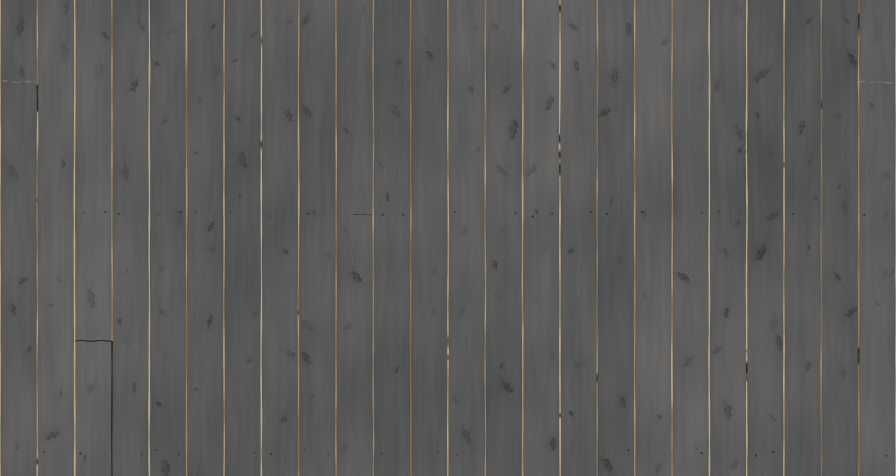
A WebGL 1 fragment shader for this texture:

```glsl
precision highp float;
// Painted grey timber wall: 24 upright planks divided by thin tan gaps.
// Each plank gets its own tone, stretched gradient-noise grain, scattered
// tilted knots and two rows of nails; gaps vary from pale to brown to black.
uniform vec2 u_resolution;

const float PLANKS = 24.0;
const float HEIGHT = 12.75;        // wall height in plank widths
const float GAP_HALF = 0.021;      // half gap width in plank widths
const float GAP_WANDER = 0.018;
const float KNOT_CELL = 1.275;     // one possible knot per cell of this height
const float KNOT_CHANCE = 0.66;
const float NAIL_RADIUS = 0.034;
const float NAIL_ROW_LOW = 0.62;
const float NAIL_ROW_MID = 7.02;
const float PLANK_CONTRAST = 0.036;
const float BROAD_CONTRAST = 0.042;
const vec3 PAINT = vec3(0.357, 0.356, 0.354);
const vec3 GAP_PALE = vec3(0.73, 0.65, 0.53);
const vec3 GAP_BROWN = vec3(0.51, 0.41, 0.29);
const vec3 GAP_DARK = vec3(0.12, 0.115, 0.11);
const vec3 SCUFF = vec3(0.47, 0.46, 0.45);
// Board ends: plank index, height
const vec2 END_OPEN = vec2(2.0, 3.62);
const vec2 END_TIGHT = vec2(9.0, 7.0);
const float END_SCUFFED = 10.55;   // shared by the first and last plank

float hash(vec2 p) {
  return fract(sin(dot(p, vec2(127.1, 311.7))) * 43758.547);
}

vec2 gradient(vec2 cell) {
  float a = 6.28318 * hash(cell);
  return vec2(cos(a), sin(a));
}

// Gradient noise, roughly -0.7 to 0.7
float noise(vec2 p) {
  vec2 i = floor(p), f = fract(p);
  vec2 u = f * f * f * (f * (f * 6.0 - 15.0) + 10.0);
  vec2 e = vec2(1.0, 0.0);
  return mix(mix(dot(gradient(i), f), dot(gradient(i + e), f - e), u.x),
             mix(dot(gradient(i + e.yx), f - e.yx),
                 dot(gradient(i + 1.0), f - 1.0), u.x), u.y);
}

// Soft-edged band of given half width around zero
float band(float d, float halfWidth, float px) {
  return smoothstep(-0.5 * px, 0.5 * px, halfWidth - abs(d));
}

// x: knot darkness, y: sideways bend of the grain
vec2 knots(vec2 local, float plank) {
  vec2 sum = vec2(0.0);
  float row = floor(local.y / KNOT_CELL);
  for (int k = -1; k <= 1; k++) {
    vec2 id = vec2(plank + 3.0, row + float(k));
    float size = hash(id + 31.7);
    vec2 centre = vec2(mix(0.16, 0.84, hash(id + 5.3)),
                       (id.y + mix(0.1, 0.9, hash(id + 9.1))) * KNOT_CELL);
    vec2 d = local - centre;
    float tilt = (hash(id + 17.9) - 0.5) * 2.2;
    float c = cos(tilt), s = sin(tilt);
    vec2 e = vec2(c * d.x + s * d.y, c * d.y - s * d.x);
    e /= mix(vec2(0.04, 0.06), vec2(0.11, 0.20), size * size);
    float r = length(e) * (1.0 + 0.6 * noise(local * 9.0 + id));
    float shown = step(hash(id + 2.4), KNOT_CHANCE);
    float depth = mix(0.25, 1.0, hash(id + 23.0));
    float rim = exp(-9.0 * (r - 1.0) * (r - 1.0)) * smoothstep(-0.9, 1.0, e.x);
    float core = 1.0 - smoothstep(0.1, 0.85, r);
    float halo = exp(-0.3 * r * r);
    sum.x += shown * depth * (0.10 * rim + 0.08 * core + 0.025 * halo);
    sum.y += shown * sign(d.x) * 0.12 * exp(-0.35 * r * r);
  }
  return sum;
}

float nail(vec2 local, float plank, float side, float rowY, float px) {
  vec2 id = vec2(plank + side * 40.0, rowY);
  vec2 centre = vec2(0.5 + side * mix(0.22, 0.36, hash(id)),
                     rowY + 0.16 * (hash(id + 8.0) - 0.5));
  float disc = 1.0 - smoothstep(NAIL_RADIUS - 0.5 * px, NAIL_RADIUS + 0.5 * px, length(local - centre));
  return disc * smoothstep(0.3, 1.0, hash(id + 3.0));
}

void main() {
  vec2 p = gl_FragCoord.xy / u_resolution * vec2(PLANKS, HEIGHT);
  float px = PLANKS / u_resolution.x;
  float plank = floor(p.x);
  vec2 local = vec2(fract(p.x), p.y);

  // Paint, plank tone and grain
  vec2 knot = knots(local, plank);
  vec2 shift = vec2(plank * 13.7, plank * 7.3);
  float x = local.x + knot.y + 0.08 * noise(p * 0.6 + shift);
  float grain = 0.020 * noise(vec2(x * 6.0, p.y * 0.4) + shift)
              + 0.014 * noise(vec2(x * 20.0, p.y * 0.8) + shift)
              + 0.008 * noise(p * vec2(15.0, 8.0));
  float broad = noise(p * vec2(0.17, 0.21) + 50.0)
              + 0.7 * noise(vec2(local.x * 1.4, p.y * 0.35) + shift)
              + 0.4 * noise(p * vec2(1.1, 0.8) + 30.0);
  float tone = BROAD_CONTRAST * broad + PLANK_CONTRAST * (hash(vec2(plank, 4.0)) - 0.5);
  vec3 color = PAINT + grain + tone - knot.x;
  color += vec3(0.15, 0.0, -0.12) * tone;

  // Rare pale scratches
  float scratch = band(noise(p * vec2(1.8, 0.7) + 80.0), 0.006, 0.015);
  color += 0.03 * scratch * smoothstep(0.25, 0.5, noise(p * 0.8 + 20.0));

  // Nails
  float nails = 0.0;
  for (int k = 0; k < 2; k++) {
    float side = float(k) * 2.0 - 1.0;
    nails += nail(local, plank, side, NAIL_ROW_LOW, px) + nail(local, plank, side, NAIL_ROW_MID, px);
  }
  color = mix(color, vec3(0.17), 0.7 * min(nails, 1.0));

  // Board ends: one open, one half-closed, one scuffed pale
  float ragged = 0.03 * noise(p * vec2(5.0, 1.0));
  float open = band(p.y - END_OPEN.y + ragged, 0.016, px) * step(abs(plank - END_OPEN.x), 0.5);
  float tight = band(p.y - END_TIGHT.y + ragged, 0.01, px) * step(abs(plank - END_TIGHT.x), 0.5) * step(0.45, local.x);
  float outer = step(plank, 0.5) + step(PLANKS - 1.5, plank);
  float scuff = band(p.y - END_SCUFFED + 2.0 * ragged, 0.025, px) * outer;
  color = mix(color, GAP_DARK, 0.8 * open + 0.55 * tight);
  color = mix(color, SCUFF, scuff * smoothstep(-0.25, 0.3, noise(p * vec2(6.0, 9.0))));

  // Gaps between planks
  float seam = floor(p.x + 0.5);
  float seamId = mod(seam, PLANKS);
  float wander = GAP_WANDER * noise(vec2(seamId * 9.7, p.y * 0.5));
  float d = p.x - seam - wander;
  float width = GAP_HALF * (0.95 + 0.6 * noise(vec2(seamId * 5.1, p.y * 1.4)));
  float light = hash(vec2(seamId, 12.0)) + 0.8 * noise(vec2(seamId * 3.3, p.y * 0.8));
  vec3 gap = mix(GAP_BROWN, GAP_PALE, smoothstep(0.0, 1.0, light));
  float shade = noise(vec2(seamId * 6.37, p.y * 0.55)) + 0.25 * noise(vec2(seamId * 2.9, p.y * 4.0));
  float below = step(abs(seam - END_OPEN.x - 1.0), 0.5) * step(p.y, END_OPEN.y);
  gap = mix(gap, GAP_DARK, max(0.9 * smoothstep(0.41, 0.56, shade), 0.85 * below));
  color *= 1.0 - 0.08 * exp(-abs(d) * 20.0);
  // Coverage of the pixel by the gap keeps thin lines even in brightness
  float cover = clamp((min(d + 0.5 * px, width) - max(d - 0.5 * px, -width)) / px, 0.0, 1.0);
  color = mix(color, gap, cover);

  gl_FragColor = vec4(color, 1.0);
}
```
